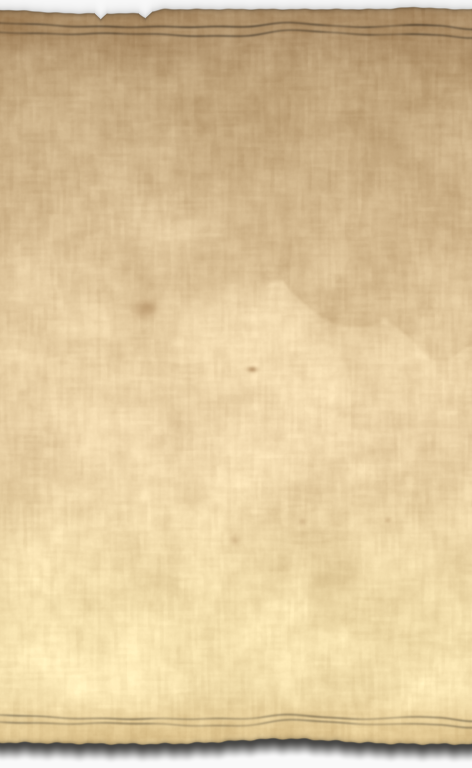
Give the GLSL for this texture, as a Shadertoy shader.

```glsl
// Aged parchment sheet with torn upper edge, ruled double lines, stains and a drop shadow.

vec3 hash3(vec2 cell) {
    vec3 q = fract(cell.xyx * vec3(0.1031, 0.1030, 0.0973));
    q += dot(q, q.yzx + 33.33);
    return fract((q.xxy + q.yzz) * q.zyx);
}

// Smooth cellular noise: each jittered cell spreads its own random value.
float cellNoise(vec2 p) {
    vec2 base = floor(p);
    float sum = 0.0, total = 0.0;
    for (int j = -1; j <= 1; j++)
    for (int i = -1; i <= 1; i++) {
        vec2 cell = base + vec2(i, j);
        vec3 h = hash3(cell);
        vec2 d = cell + 0.2 + 0.6 * h.xy - p;
        float w = exp(-4.5 * dot(d, d));
        sum += w * h.z;
        total += w;
    }
    return sum / total - 0.5;
}

float mottle(vec2 p) {
    float sum = 0.0, amp = 1.0;
    for (int i = 0; i < 5; i++) {
        sum += amp * cellNoise(p);
        p = mat2(1.6, 1.2, -1.2, 1.6) * p + 7.3;
        amp *= 0.62;
    }
    return sum;
}

float bump(float x, float center, float width) {
    float d = (x - center) / width;
    return exp(-d * d);
}

float blot(vec2 p, vec2 center, vec2 radius) {
    vec2 d = (p - center) / radius;
    return exp(-dot(d, d));
}

float notch(float x, float center, float width) {
    return max(0.0, 1.0 - abs(x - center) / width);
}

// Depth of the upper ruled line below the sheet top.
float ruleCurve(float x) {
    return 0.0350 - 0.005 * bump(x, 0.0, 0.07) - 0.0055 * bump(x, 0.38, 0.04)
         - 0.003 * bump(x, 0.545, 0.03) + 0.003 * smoothstep(0.57, 0.61, x)
         + 0.0005 * sin(x * 83.0);
}

float ruledPair(vec2 p, float offset, float gap, float px) {
    float d = p.y - offset - ruleCurve(p.x);
    float g = gap + 0.0018 * sin(p.x * 23.0 + 1.2);
    float w = 0.0012 + px * 0.5;
    return max(bump(d, 0.0, w), 0.9 * bump(d, g, w));
}

void mainImage(out vec4 fragColor, in vec2 fragCoord) {
    float px = 1.0 / iResolution.y;
    // Height-based units, y measured downward from the top.
    vec2 p = vec2(fragCoord.x / iResolution.x * 0.6135, 1.0 - fragCoord.y * px);
    float x = p.x, y = p.y;

    // Sheet outline
    float rough = 0.0007 * sin(x * 140.0) + 0.0005 * sin(x * 310.0 + 1.0);
    float topEdge = 0.013 + 0.0045 * smoothstep(0.0, 0.1, x) - 0.0055 * smoothstep(0.185, 0.215, x)
        - 0.0025 * bump(x, 0.54, 0.03) + 0.008 * notch(x, 0.131, 0.008)
        + 0.006 * notch(x, 0.189, 0.009) + 0.5 * rough;
    float bottomEdge = 0.969 - 0.007 * bump(x, 0.37, 0.09) - 0.002 * bump(x, 0.0, 0.1) + rough;
    float inside = min(y - topEdge, bottomEdge - y);

    // Vertical tone from brown to cream
    vec3 col = mix(vec3(0.66, 0.54, 0.39), vec3(0.765, 0.655, 0.495), smoothstep(0.01, 0.13, y));
    col = mix(col, vec3(0.85, 0.745, 0.58), smoothstep(0.08, 0.34, y));
    col = mix(col, vec3(0.93, 0.835, 0.665), smoothstep(0.28, 0.50, y));
    col = mix(col, vec3(0.955, 0.875, 0.675), smoothstep(0.55, 0.85, y));
    col = mix(col, vec3(0.83, 0.71, 0.49), 0.65 * smoothstep(0.89, 0.97, y));

    // Broad light and dark areas
    vec2 warped = p + 0.022 * vec2(cellNoise(p * 22.0), cellNoise(p * 22.0 + 40.0));
    float light = 0.050 * blot(warped, vec2(0.215, 0.312), vec2(0.038, 0.035))
        + 0.045 * blot(warped, vec2(0.34, 0.42), vec2(0.08, 0.055))
        + 0.040 * blot(warped, vec2(0.27, 0.10), vec2(0.035, 0.025))
        + 0.030 * blot(warped, vec2(0.30, 0.60), vec2(0.05, 0.06))
        + 0.030 * blot(warped, vec2(0.12, 0.70), vec2(0.10, 0.035))
        + 0.050 * blot(warped, vec2(0.11, 0.82), vec2(0.09, 0.05))
        + 0.055 * blot(warped, vec2(0.15, 0.90), vec2(0.06, 0.05));
    float dark = 0.055 * blot(warped, vec2(0.34, 0.125), vec2(0.07, 0.035))
        + 0.050 * blot(warped, vec2(0.43, 0.76), vec2(0.055, 0.09))
        + 0.060 * blot(warped, vec2(0.45, 0.90), vec2(0.045, 0.035))
        + 0.030 * blot(warped, vec2(0.02, 0.60), vec2(0.05, 0.12))
        + 0.030 * blot(warped, vec2(0.62, 0.55), vec2(0.10, 0.20));

    // Scalloped crease on the right, shaded along its upper side
    float crease = 0.365 + 0.075 * smoothstep(0.34, 0.60, x) + 0.028 * abs(sin(x * 24.0 + 0.6));
    float above = crease - warped.y;
    dark += 0.055 * smoothstep(-0.004, 0.004, above) * exp(-max(above, 0.0) / 0.075)
          * smoothstep(0.30, 0.38, x);

    // Mottling and woven fibres
    float grain = 0.060 * mottle(p * 13.0) + 0.035 * mottle(p * 55.0 + 9.0);
    float weave = 0.040 * cellNoise(p * vec2(230.0, 32.0)) + 0.030 * cellNoise(p * vec2(35.0, 230.0));
    col += (light - dark + grain + weave) * vec3(0.85, 0.97, 1.0);

    // Small brown specks
    float specks = 0.55 * blot(warped, vec2(0.186, 0.405), vec2(0.010, 0.009))
        + 0.80 * blot(p, vec2(0.328, 0.481), vec2(0.006, 0.004))
        + 0.35 * blot(p, vec2(0.393, 0.679), vec2(0.005))
        + 0.35 * blot(p, vec2(0.305, 0.704), vec2(0.006))
        + 0.30 * blot(p, vec2(0.504, 0.677), vec2(0.004));
    col = mix(col, vec3(0.60, 0.44, 0.27), 0.7 * specks);

    // Ruled lines and darkened rim
    float fade = 0.8 + 0.6 * cellNoise(vec2(x * 30.0, floor(y * 2.0)));
    col *= 1.0 - 0.36 * fade * ruledPair(p, 0.0, 0.0105, px);
    col *= 1.0 - 0.27 * fade * ruledPair(p, 0.901, 0.0075, px);
    col *= 1.0 - 0.32 * exp(-max(inside, 0.0) / 0.0025);

    // Surrounding white with the shadow below
    float drop = max(y - bottomEdge, 0.0);
    float shade = y > 0.5 ? 0.70 * (1.0 - smoothstep(0.001, 0.025, drop))
                          : 0.16 * exp(-max(topEdge - y, 0.0) / 0.005);
    vec3 outside = vec3(0.975 - shade) - vec3(0.0, 0.004, 0.012) * shade;
    col = mix(outside, col, smoothstep(-px, px, inside));
    fragColor = vec4(clamp(col, 0.0, 1.0), 1.0);
}
```
